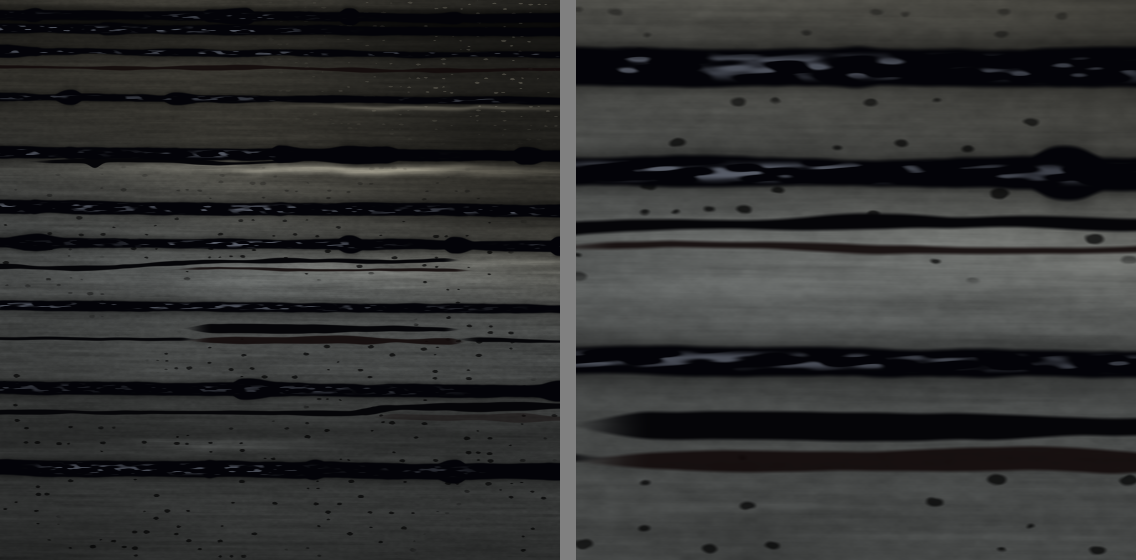
Left, the full canvas; right, a detail of the centre.
Write a WebGL 1 fragment shader that draws this texture.

```glsl
precision highp float;
// Dark weathered planks receding upward, split by black gaps with wet glints, cracks and sheen.
uniform vec2 u_resolution;

float hash(vec2 p) {
  vec3 q = fract(p.xyx * 0.1031);
  q += dot(q, q.yzx + 33.33);
  return fract((q.x + q.y) * q.z);
}

float noise(vec2 p) {
  vec2 i = floor(p), f = fract(p);
  f = f * f * (3.0 - 2.0 * f);
  return mix(mix(hash(i), hash(i + vec2(1, 0)), f.x),
             mix(hash(i + vec2(0, 1)), hash(i + vec2(1, 1)), f.x), f.y);
}

float fbm(vec2 p) {
  float sum = 0.0, amp = 0.5;
  for (int i = 0; i < 4; i++) {
    sum += amp * noise(p);
    p = p * 2.03 + 17.0;
    amp *= 0.5;
  }
  return sum;
}

float bell(float x) { return exp(-x * x); }

// Coverage of a wandering horizontal crack that tapers between x0 and x1
float crack(vec2 p, float y, float x0, float x1, float halfWidth) {
  float span = smoothstep(x0, x0 + 0.06, p.x) * (1.0 - smoothstep(x1 - 0.04, x1, p.x));
  float w = halfWidth * (0.5 + noise(vec2(p.x * 14.0, y * 90.0))) * span;
  float wander = 0.012 * (fbm(vec2(p.x * 5.0, y * 70.0)) - 0.47);
  return span * (1.0 - smoothstep(w - 0.0012, w + 0.0018, abs(p.y - y - wander)));
}

// Soft reflected streak centred at c with radii r
float sheen(vec2 p, vec2 c, vec2 r) {
  float ragged = 0.006 * (noise(vec2(p.x * 22.0, c.y * 50.0)) - 0.5);
  return bell((p.x - c.x) / r.x) * bell((p.y - c.y - ragged) / r.y);
}

// Small flat blots, at most one per cell
float specks(vec2 p, vec2 grid, float density) {
  vec2 g = p * grid, id = floor(g);
  vec2 c = 0.35 + 0.3 * vec2(hash(id + 3.1), hash(id + 8.7));
  vec2 d = (fract(g) - c) * vec2(1.0, 1.3);
  d.y += 0.12 * (noise(g * 4.0) - 0.5);
  float r = 0.1 + 0.2 * hash(id + 21.0);
  return step(1.0 - density, hash(id)) * (1.0 - smoothstep(r - 0.1, r + 0.1, length(d)));
}

void main() {
  vec2 uv = gl_FragCoord.xy / u_resolution;
  vec2 p = vec2(uv.x, uv.y + 0.007 * (uv.x - 0.5));

  // Gaps: spacing and width shrink with distance
  float plank = 0.0, gap = 0.0, glint = 0.0, shade = 0.0;
  for (int i = 0; i < 10; i++) {
    float k = float(i);
    float y = 0.178 + 0.1412 * k - 0.0057 * k * k + 0.018 * cos(1.396 * (k - 2.5))
            - 0.016 * bell(2.0 * (k - 4.0));
    float w = 0.0115 - 0.0006 * k + 0.0025 * cos(1.45 * k);
    float edge = 0.007 * (fbm(vec2(p.x * 12.0, k * 7.3 + step(y, p.y) * 3.0)) - 0.47);
    edge += 0.007 * smoothstep(0.8, 1.0, noise(vec2(p.x * 16.0, k * 5.0 + 40.0)));
    float d = abs(p.y - y) - w - edge;
    float inside = 1.0 - smoothstep(-0.0015, 0.002, d);
    gap = max(gap, inside);
    shade = max(shade, exp(-max(d, 0.0) * 170.0));
    plank += step(y, p.y);

    // Wet flecks gather in patches, more often on the left
    float patchy = smoothstep(0.35, 0.75, noise(vec2(p.x * 5.0, k * 9.1)) + 0.3 - 0.45 * p.x);
    float fleck = noise(vec2(p.x * 60.0 + p.y * 90.0, p.y * 300.0 - p.x * 25.0));
    float core = 1.0 - smoothstep(0.2, 0.9, abs(p.y - y) / w);
    glint = max(glint, core * patchy * smoothstep(0.6, 0.9, fleck) * (0.4 + 0.6 * hash(vec2(k, 4.0))));
  }

  // Board tone, with the upper right falling into shadow
  float tone = 0.195 + 0.12 * bell((plank - 3.2) / 1.9) - 0.12 * bell((plank - 9.0) / 0.9);
  tone += 0.05 * bell((p.y - 0.67) / 0.04) + 0.06 * smoothstep(0.982, 0.992, p.y);
  tone -= 0.05 * bell((p.y - 0.22) / 0.035);
  float dusk = smoothstep(0.35, 0.95, p.x) * smoothstep(0.54, 0.62, p.y);
  tone *= (1.0 - 0.42 * dusk) * (0.87 + 0.13 * smoothstep(0.0, 0.4, p.x));
  tone *= 0.85 + 0.15 * smoothstep(0.0, 0.1, p.y);

  // Grain, mottling and reflections
  float grain = fbm(vec2(p.x * 7.0, p.y * 170.0)) - 0.47;
  float grit = fbm(p * vec2(110.0, 210.0)) - 0.47;
  tone *= 1.0 + 0.38 * grain + 0.2 * grit + 0.2 * (fbm(p * vec2(4.0, 14.0)) - 0.47);
  float light = 0.3 * sheen(p, vec2(0.68, 0.698), vec2(0.38, 0.009))
              + 0.13 * sheen(p, vec2(0.6, 0.508), vec2(0.3, 0.025))
              + 0.2 * sheen(p, vec2(0.78, 0.809), vec2(0.25, 0.004))
              + 0.1 * sheen(p, vec2(0.88, 0.535), vec2(0.2, 0.006))
              + 0.1 * sheen(p, vec2(0.4, 0.206), vec2(0.16, 0.009));
  tone += light * (0.75 + 0.8 * (grain + 0.3));
  tone += 0.16 * specks(p, vec2(65.0, 120.0), 0.2) * dusk * smoothstep(0.72, 0.85, p.y);
  tone *= 1.0 - 0.35 * shade;
  vec3 color = tone * mix(vec3(0.97, 1.0, 0.99), vec3(1.03, 1.0, 0.89), smoothstep(0.55, 0.9, p.y + 0.2 * p.x));

  // Pits, rusty splits and dark cracks
  float pits = specks(p, vec2(52.0, 75.0), 0.16) * smoothstep(0.35, 0.6, noise(p * vec2(6.0, 11.0)));
  color *= 1.0 - 0.7 * pits * (1.0 - smoothstep(0.55, 0.75, p.y));
  float rust = max(crack(p, 0.392, 0.32, 0.84, 0.005), crack(p, 0.518, 0.3, 0.85, 0.002));
  rust = max(rust, max(crack(p, 0.877, -0.1, 1.1, 0.003), 0.5 * crack(p, 0.256, 0.65, 1.1, 0.006)));
  color = mix(color, vec3(0.07, 0.04, 0.04), rust * 0.9);
  float rise = 0.014 * smoothstep(0.62, 0.72, p.x) + 0.004 * p.x;
  float split = max(crack(p, 0.412, 0.32, 0.83, 0.006), crack(p, 0.394, -0.1, 0.36, 0.0025));
  split = max(split, crack(p, 0.395, 0.8, 1.1, 0.003));
  split = max(split, crack(p, 0.519 + 0.016 * smoothstep(0.15, 0.4, p.x), -0.1, 0.83, 0.0035));
  split = max(split, crack(p, 0.259 + rise, -0.1, 1.1, 0.003 + 0.2 * rise));
  split = max(split, crack(p, 0.711, 0.04, 0.55, 0.003 + 0.008 * bell((p.x - 0.17) / 0.012)));
  color = mix(color, vec3(0.02, 0.02, 0.03), split);

  color = mix(color, vec3(0.012, 0.013, 0.03), gap);
  color += vec3(0.36, 0.38, 0.41) * glint * gap;
  gl_FragColor = vec4(color, 1.0);
}
```
